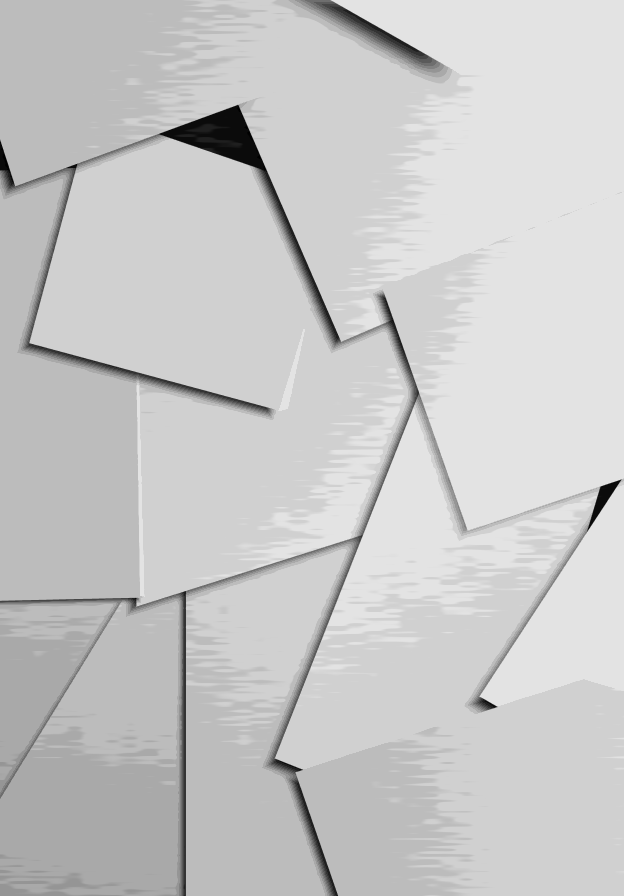
This background is drawn by a WebGL 2 fragment shader. Its source:

```glsl
#version 300 es
precision highp float;
// Overlapping sheets of grey paper, painted from back to front.
// Each sheet is a convex quad with a linear tone and a soft shadow thrown to the
// lower left; the result is cut into grey levels along grainy, streaked bands.

uniform vec2 u_resolution;
out vec4 fragColor;

const float ASPECT = 0.695;                 // design width over height
const vec2 SHADOW_DIR = vec2(-0.75, -0.66);
const float WHITE = 0.892;                  // brightest paper
const float GAP = 0.08;                     // darkness behind the sheets
const float LEVEL_STEP = 0.077;             // distance between grey levels
const float LEVEL_SOFT = 0.08;              // softness of a level change
const vec2 STREAK_FREQ = vec2(48.0, 330.0); // long, thin grain
const float STREAK_AMOUNT = 0.032;

float hash(vec2 p) {
    return fract(sin(dot(p, vec2(127.1, 311.7))) * 43758.545);
}

float valueNoise(vec2 p) {
    vec2 i = floor(p), f = fract(p);
    f = f * f * (3.0 - 2.0 * f);
    return mix(mix(hash(i), hash(i + vec2(1, 0)), f.x),
               mix(hash(i + vec2(0, 1)), hash(i + vec2(1, 1)), f.x), f.y);
}

// Signed distance to the line a-b, positive on its right side
float side(vec2 p, vec2 a, vec2 b) {
    vec2 e = normalize(b - a);
    return dot(p - a, vec2(e.y, -e.x));
}

// Convex quad with corners in counterclockwise order
float quad(vec2 p, vec2 a, vec2 b, vec2 c, vec2 d) {
    return max(max(side(p, a, b), side(p, b, c)),
               max(side(p, c, d), side(p, d, a)));
}

// Lays one sheet: ramp = tone slope in x and y, tone at corner b;
// shadow = blur radius, strength
void sheet(inout float tone, vec2 p, vec2 a, vec2 b, vec2 c, vec2 d,
           vec3 ramp, vec2 shadow) {
    float aa = 0.7 / u_resolution.y;
    float shadowDist = quad(p - SHADOW_DIR * shadow.x, a, b, c, d);
    float shade = 1.0 - smoothstep(-shadow.x, shadow.x, shadowDist);
    tone *= 1.0 - shadow.y * shade * shade;
    float paper = min(ramp.z + dot(ramp.xy, p - b), WHITE);
    float cover = 1.0 - smoothstep(-aa, aa, quad(p, a, b, c, d));
    tone = mix(tone, paper, cover);
}

// Rounds a tone to the nearest grey level with a soft transition
float posterize(float tone) {
    float t = (tone - WHITE) / LEVEL_STEP;
    float f = smoothstep(0.5 - LEVEL_SOFT, 0.5 + LEVEL_SOFT, fract(t));
    return WHITE + LEVEL_STEP * min(floor(t) + f, 0.0);
}

void main() {
    vec2 p = gl_FragCoord.xy / u_resolution * vec2(ASPECT, 1.0);
    float tone = GAP;

    // Lower left sheets
    sheet(tone, p, vec2(-0.02, 0.43), vec2(-0.02), vec2(0.22, -0.02), vec2(0.22, 0.43),
          vec3(0.1, 0.45, 0.55), vec2(0.01, 0.0));
    sheet(tone, p, vec2(0.138, 0.333), vec2(-0.08, -0.022), vec2(0.22, -0.02), vec2(0.22, 0.333),
          vec3(0.1, 0.45, 0.595), vec2(0.008, 0.8));
    sheet(tone, p, vec2(0.207, 0.36), vec2(0.207, -0.02), vec2(0.45, -0.02), vec2(0.45, 0.42),
          vec3(0.2, 0.2, 0.715), vec2(0.008, 0.95));

    // Middle sheets, with the lit fold on the left one
    sheet(tone, p, vec2(0.145, 0.7), vec2(0.152, 0.323), vec2(0.521, 0.44), vec2(0.5, 0.7),
          vec3(0.25, -0.2, 0.828), vec2(0.012, 0.85));
    sheet(tone, p, vec2(-0.02, 0.809), vec2(-0.02, 0.329), vec2(0.16, 0.333), vec2(0.145, 0.815),
          vec3(0.1, 0.0, 0.735), vec2(0.006, 0.85));
    sheet(tone, p, vec2(0.152, 0.583), vec2(0.156, 0.335), vec2(0.161, 0.334), vec2(0.155, 0.583),
          vec3(0.0, 0.0, 0.88), vec2(0.01, 0.0));

    // Tilted sheet at the upper left and its lit edge
    sheet(tone, p, vec2(0.102, 0.876), vec2(0.0325, 0.617), vec2(0.31, 0.542), vec2(0.384, 0.779),
          vec3(0.05, 0.0, 0.81), vec2(0.011, 0.85));
    sheet(tone, p, vec2(0.338, 0.633), vec2(0.31, 0.541), vec2(0.321, 0.544), vec2(0.34, 0.633),
          vec3(0.0, 0.0, 0.88), vec2(0.01, 0.0));

    // Lower right sheets
    sheet(tone, p, vec2(0.495, 0.633), vec2(0.306, 0.1535), vec2(0.55, 0.056), vec2(0.72, 0.63),
          vec3(-0.1, 0.25, 0.826), vec2(0.013, 0.95));
    sheet(tone, p, vec2(0.729, 0.521), vec2(0.534, 0.2227), vec2(0.79, 0.076), vec2(0.95, 0.4),
          vec3(0.0, 0.0, WHITE), vec2(0.014, 0.95));
    sheet(tone, p, vec2(0.329, 0.138), vec2(0.387, -0.03), vec2(1.6, -0.03), vec2(0.65, 0.242),
          vec3(0.3, 0.05, 0.742), vec2(0.011, 0.9));

    // Top sheets; their shadows fade where the papers touch
    float leftFade = 1.0 - smoothstep(0.24, 0.29, p.x);
    float cornerFade = 1.0 - smoothstep(0.46, 0.515, p.x);
    float liftFade = smoothstep(0.53, 0.62, p.y);
    sheet(tone, p, vec2(0.206, 1.02), vec2(0.38, 0.6185), vec2(0.8, 0.798), vec2(0.8, 1.02),
          vec3(0.35, -0.13, 0.849), vec2(0.012, 0.9));
    sheet(tone, p, vec2(-0.057, 1.02), vec2(0.017, 0.792), vec2(0.47, 0.958), vec2(0.47, 1.02),
          vec3(0.2, -0.12, 0.753), vec2(0.013, 0.95 * leftFade));
    sheet(tone, p, vec2(0.333, 1.02), vec2(0.51, 0.919), vec2(0.8, 0.919), vec2(0.8, 1.02),
          vec3(0.0, 0.0, WHITE), vec2(0.021, 0.85 * cornerFade));
    sheet(tone, p, vec2(0.426, 0.678), vec2(0.521, 0.4076), vec2(0.8, 0.501), vec2(0.8, 0.828),
          vec3(0.5, -0.2, 0.91), vec2(0.01, mix(0.4, 0.9, liftFade)));

    // Streaked grain breaks up the borders between grey levels
    tone += STREAK_AMOUNT * (valueNoise(p * STREAK_FREQ) - 0.5);
    fragColor = vec4(vec3(clamp(posterize(tone), 0.0, 1.0)), 1.0);
}
```
